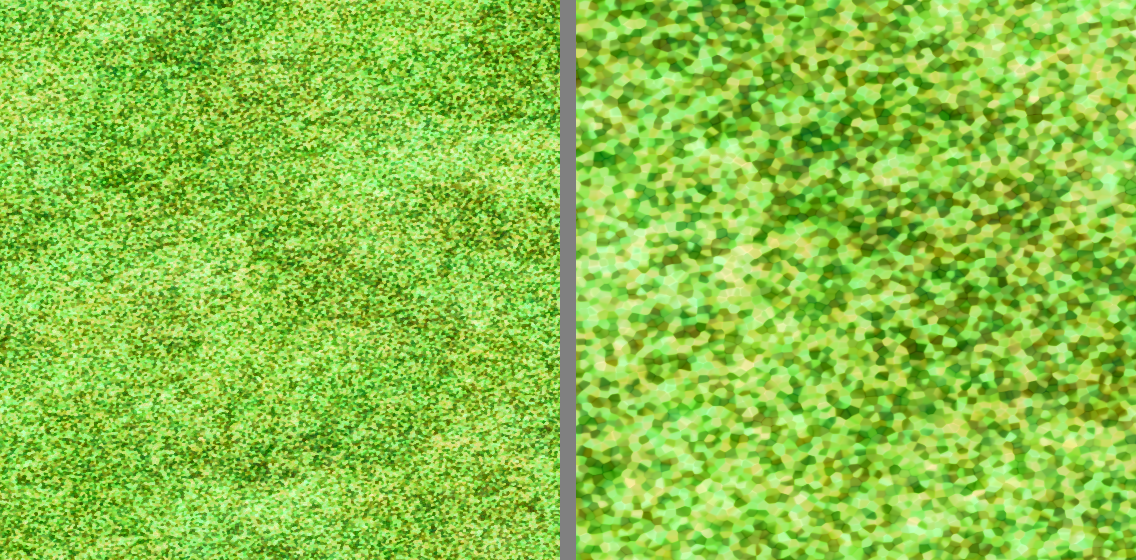
Left, the full canvas; right, a detail of the centre.
This texture is drawn by a Shadertoy shader. Its source:

```glsl
// Bright, sunlit turf seen from above: fine speckled blades over soft clumps.
// Three scales of soft cellular noise are summed, evened out to a flat spread,
// and looked up in a green ramp whose stops are placed by area share.

// Cells across the canvas at each scale; wider than tall, so grains lie flat
const vec2 GRAIN_CELLS = vec2(205.0, 262.0);
const vec2 CLUMP_CELLS = vec2(42.0, 82.0);
const vec2 PATCH_CELLS = vec2(7.0, 11.0);

// Strength of each scale in the light and dark pattern
const float GRAIN_WEIGHT = 0.90;
const float CLUMP_WEIGHT = 0.30;
const float PATCH_WEIGHT = 0.27;

const float BLADE_TILT = 0.14;     // radians, rising to the right
const float GRAIN_SOFTNESS = 5.0;  // higher gives crisper grains
const vec3 WARM_SHIFT = vec3(0.060, -0.022, -0.015);
const vec3 PALE_SHIFT = vec3(0.008, 0.004, 0.045);

// Ramp from deep shade to pale tips, with the cumulative share of each stop
const int STOPS = 8;
const vec3 GREENS[STOPS] = vec3[STOPS](
    vec3(0.12, 0.30, 0.01),
    vec3(0.25, 0.48, 0.04),
    vec3(0.40, 0.64, 0.13),
    vec3(0.50, 0.76, 0.22),
    vec3(0.59, 0.88, 0.28),
    vec3(0.67, 0.90, 0.40),
    vec3(0.73, 0.92, 0.50),
    vec3(0.86, 1.00, 0.68));
const float SHARES[STOPS] = float[STOPS](
    0.0, 0.03, 0.145, 0.385, 0.605, 0.785, 0.94, 1.0);

vec3 hash3(vec3 p) {
    p = fract(p * vec3(0.1031, 0.1030, 0.0973));
    p += dot(p, p.yxz + 33.33);
    return fract((p.xxy + p.yxx) * p.zyx);
}

// Soft cellular noise: three independent channels, zero mean, unit variance
vec3 softCells(vec2 p, float seed) {
    vec2 cell = floor(p);
    vec3 total = vec3(0.0);
    float energy = 0.0;
    for (int y = -1; y <= 1; y++) {
        for (int x = -1; x <= 1; x++) {
            vec2 id = cell + vec2(x, y);
            vec2 away = id + hash3(vec3(id, seed)).xy - p;
            float weight = exp(-GRAIN_SOFTNESS * dot(away, away));
            total += weight * (hash3(vec3(id, seed + 17.0)) - 0.5);
            energy += weight * weight;
        }
    }
    return total * sqrt(12.0 / max(energy, 1e-9));
}

vec3 greenRamp(float t) {
    vec3 color = GREENS[0];
    for (int i = 1; i < STOPS; i++) {
        float blend = (t - SHARES[i - 1]) / (SHARES[i] - SHARES[i - 1]);
        color = mix(color, GREENS[i], clamp(blend, 0.0, 1.0));
    }
    return color;
}

void mainImage(out vec4 fragColor, in vec2 fragCoord) {
    vec2 uv = fragCoord / iResolution.y;
    float c = cos(BLADE_TILT), s = sin(BLADE_TILT);
    vec2 p = mat2(c, -s, s, c) * uv + 2.0;

    vec3 grain = softCells(p * GRAIN_CELLS, 3.0);
    vec3 clump = softCells(p * CLUMP_CELLS, 41.0);
    vec3 patches = softCells(p * PATCH_CELLS, 83.0);

    // Weighted sum of the scales; x is tone, y is warmth, z is paleness
    vec3 weights = vec3(GRAIN_WEIGHT, CLUMP_WEIGHT, PATCH_WEIGHT);
    vec3 mixed = mat3(grain, clump, patches) * (weights / length(weights));

    // Logistic curve turns the bell-shaped tone into an even spread
    float tone = 1.0 / (1.0 + exp(-1.702 * mixed.x));
    vec3 color = greenRamp(tone);
    color += WARM_SHIFT * mixed.y + PALE_SHIFT * mixed.z;

    fragColor = vec4(clamp(color, 0.0, 1.0), 1.0);
}
```
